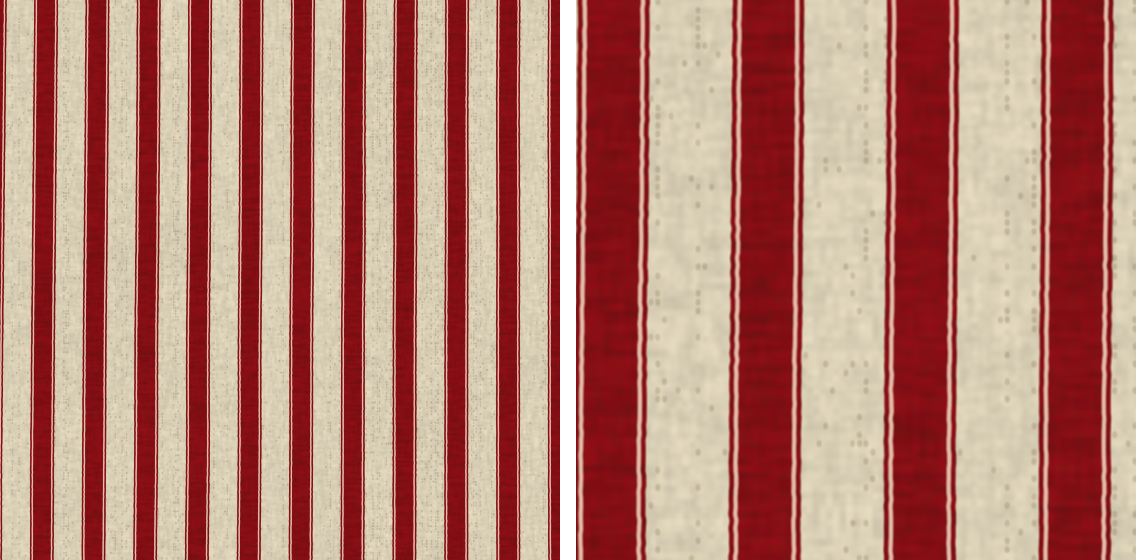
Left, the full canvas; right, a detail of the centre.
Reproduce this texture procedurally as a three.js fragment shader.

```glsl
varying vec2 vUv;

float hash(vec2 p) {
  vec3 q = fract(vec3(p.xyx) * 0.1031);
  q += dot(q, q.yzx + 33.33);
  return fract((q.x + q.y) * q.z);
}

float noise(vec2 p) {
  vec2 i = floor(p);
  vec2 f = fract(p);
  f = f * f * (3.0 - 2.0 * f);
  return mix(mix(hash(i), hash(i + vec2(1.0, 0.0)), f.x),
             mix(hash(i + vec2(0.0, 1.0)), hash(i + vec2(1.0, 1.0)), f.x), f.y);
}

// Coverage of the strip closer to the stripe axis than halfWidth
float strip(float dist, float halfWidth) {
  return 1.0 - smoothstep(-0.0011, 0.0011, dist - halfWidth);
}

void main() {
  vec2 uv = vUv;

  // Stripes lean slightly, more so towards the left
  float firstAxis = mix(0.0742, 0.0822, uv.y);
  float period = mix(0.0926, 0.0917, uv.y);
  float sway = 0.0012 * (noise(vec2(uv.x * 3.0, uv.y * 5.0)) - 0.5);
  float fray = 0.0007 * (noise(uv * vec2(40.0, 230.0)) - 0.5);
  float across = (uv.x + sway - firstAxis) / period;
  float dist = abs(fract(across + 0.5) - 0.5) * period + fray;

  // Broad band with a pale gap and a thin line on both sides
  float band = strip(dist, 0.0160);
  float line = strip(dist, 0.0214) - strip(dist, 0.0186);
  float gap = strip(dist, 0.0186) - band;
  float dye = clamp(band + line, 0.0, 1.0);

  // Woven threads: fine warp and weft, plus long slubs
  float warp = noise(uv * vec2(250.0, 70.0)) - 0.5;
  float weft = noise(uv * vec2(70.0, 250.0) + 37.0) - 0.5;
  float grain = noise(uv * 256.0 + 91.0) - 0.5;
  float slub = noise(uv * vec2(14.0, 240.0) + 11.0) - 0.5;
  float mottling = noise(uv * 9.0) - 0.5;

  // Small dark holes gathered along some warp threads
  vec2 cell = floor(uv * vec2(250.0, 190.0));
  float openThread = step(0.72, hash(vec2(cell.x, 5.0)));
  vec2 inCell = fract(uv * vec2(250.0, 190.0)) - 0.5;
  float hole = step(mix(0.97, 0.62, openThread), hash(cell + 17.0));
  hole *= 1.0 - smoothstep(0.15, 0.6, length(inCell));

  vec3 cream = vec3(0.85, 0.81, 0.71);
  cream *= 1.0 + 0.07 * warp + 0.05 * weft + 0.05 * grain + 0.02 * mottling;
  cream -= hole * vec3(0.09, 0.10, 0.11);

  vec3 red = mix(vec3(0.525, 0.05, 0.078), vec3(0.43, 0.09, 0.08),
                 clamp(0.15 + 0.9 * slub * weft + 0.5 * grain, 0.0, 1.0));
  red *= 1.0 + 0.08 * warp + 0.12 * weft + 0.08 * slub + 0.04 * mottling;

  // Dye bleeds a little into the narrow gap
  vec3 cloth = mix(cream, vec3(0.90, 0.73, 0.66), clamp(gap, 0.0, 1.0));
  gl_FragColor = vec4(mix(cloth, red, dye), 1.0);
}
```
